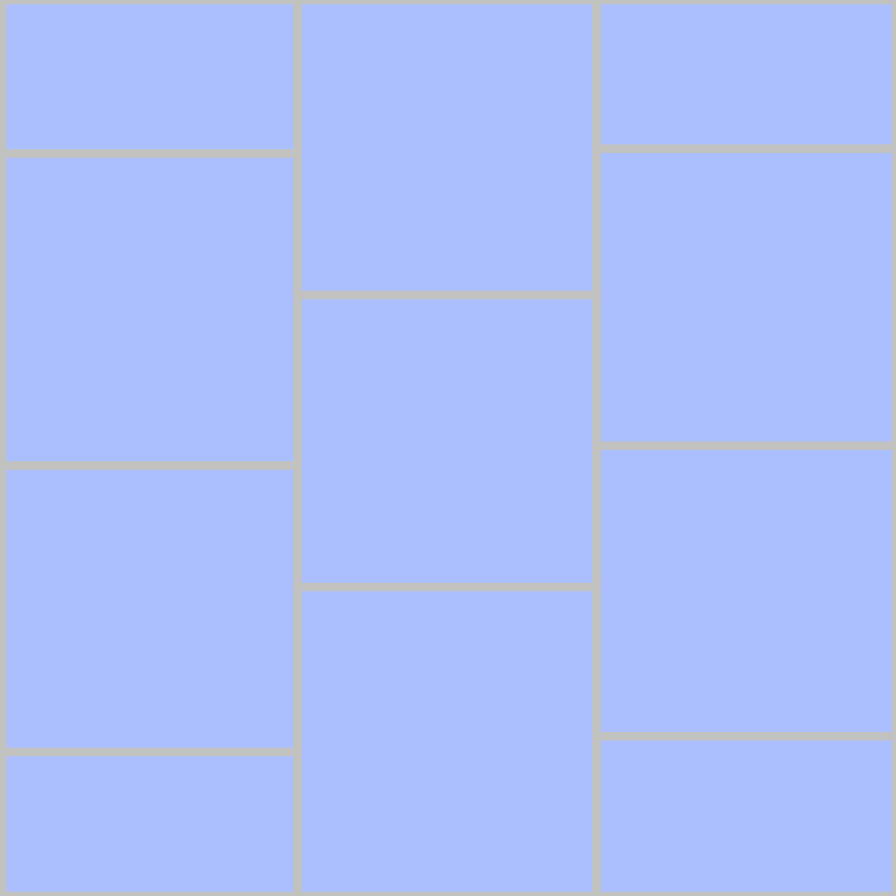
Reproduce this pattern procedurally as a WebGL 2 fragment shader.

```glsl
#version 300 es
precision highp float;
// Flat blue square tiles in three columns, the outer two staggered by half a tile.
// Grey grout is the distance to the nearest seam or joint; each joint sits on a
// regular grid and is nudged a little, as in hand-laid tiling.

uniform vec2 u_resolution;
out vec4 fragColor;

const vec3 TILE_BLUE = vec3(0.67, 0.75, 1.0);
const vec3 GROUT_GREY = vec3(0.76, 0.76, 0.755);
const int COLUMNS = 3;
const int ROWS = 3;
const float GROUT_HALF_WIDTH = 0.0048;
const float STAGGER = 0.5;      // shift of the even columns, in tiles
const float EDGE_SOFTNESS = 1.2; // blur of the grout edge, in pixel widths

// Small offsets from the regular grid, in canvas units
const vec4 SEAM_NUDGE = vec4(0.0026, -0.0013, -0.0009, 0.0);
const mat3 JOINT_NUDGE = mat3(
    -0.0059, -0.0195, -0.0046,  // left column, bottom to top
     0.0,     0.0115,  0.0041,  // middle column
     0.0117,  0.0026,  0.0007); // right column

float seamX(int i) {
    return float(i) / float(COLUMNS) + SEAM_NUDGE[i];
}

float jointY(int column, int row) {
    float stagger = column % 2 == 0 ? STAGGER : 0.0;
    return (float(row) + stagger) / float(ROWS) + JOINT_NUDGE[column][row];
}

// Distance to the centre line of the nearest grout strip
float groutDistance(vec2 p) {
    float dist = min(p.y, 1.0 - p.y);
    int column = 0;

    // Vertical seams, also finding the column that holds p
    for (int i = 0; i <= COLUMNS; i++) {
        float x = seamX(i);
        dist = min(dist, abs(p.x - x));
        if (i > 0 && i < COLUMNS && p.x > x) column = i;
    }

    // Horizontal joints of that column
    for (int row = 0; row < ROWS; row++) {
        dist = min(dist, abs(p.y - jointY(column, row)));
    }
    return dist;
}

void main() {
    vec2 p = gl_FragCoord.xy / u_resolution;
    float blur = 0.5 * EDGE_SOFTNESS / min(u_resolution.x, u_resolution.y);
    float tile = smoothstep(-blur, blur, groutDistance(p) - GROUT_HALF_WIDTH);
    fragColor = vec4(mix(GROUT_GREY, TILE_BLUE, tile), 1.0);
}
```
